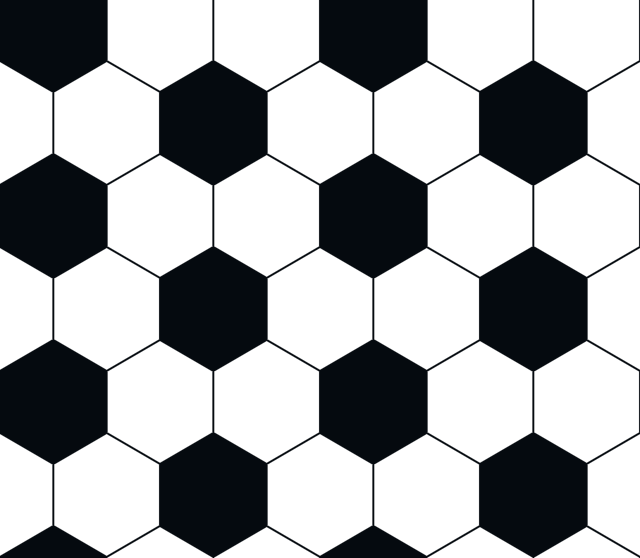
Reproduce this pattern procedurally as a Shadertoy shader.

```glsl
// Seamless hexagon tiling: every third cell is filled dark, the rest are white with thin dark outlines.

const float REPEATS = 6.0;                      // hexagons across, and rows down
const float ROW_STEP = 0.8660254;               // row spacing for hexagons one unit wide
const vec2 LATTICE = vec2(1.0, 2.0 * ROW_STEP); // spacing of each interleaved lattice
const vec2 ORIGIN = vec2(0.5, 1.678);           // a dark cell's centre, in columns and rows
const float LINE_WIDTH = 0.018;                 // outline width, in hexagon widths
const vec3 INK = vec3(0.02, 0.04, 0.06);
const vec3 PAPER = vec3(1.0);

// Index of the nearest hexagon centre, in lattice steps (whole or half pairs)
vec2 nearestCell(vec2 p) {
    vec2 q = p / LATTICE;
    vec2 whole = floor(q + 0.5);
    vec2 halved = floor(q) + 0.5;
    vec2 toWhole = (q - whole) * LATTICE;
    vec2 toHalved = (q - halved) * LATTICE;
    return dot(toWhole, toWhole) < dot(toHalved, toHalved) ? whole : halved;
}

// Distance inward from the border of a unit-wide, pointy-top hexagon
float hexInset(vec2 p) {
    p = abs(p);
    return 0.5 - max(p.x, dot(p, vec2(0.5, ROW_STEP)));
}

// 1 for the filled cells: every third one, shifted by 1.5 cells on each row
float isFilled(vec2 cell) {
    return 1.0 - step(0.25, mod(cell.x - 3.0 * cell.y, 3.0));
}

void mainImage(out vec4 fragColor, in vec2 fragCoord) {
    // Whole repeats on both axes keep the edges seamless
    vec2 p = (fragCoord / iResolution.xy * REPEATS - ORIGIN) * vec2(1.0, ROW_STEP);
    float soft = 0.75 * REPEATS / iResolution.x;

    vec2 cell = nearestCell(p);
    float inset = hexInset(p - cell * LATTICE) - 0.5 * LINE_WIDTH;

    // White face inside the outline, unless the cell is filled
    float face = smoothstep(-soft, soft, inset) * (1.0 - isFilled(cell));
    fragColor = vec4(mix(INK, PAPER, face), 1.0);
}
```
